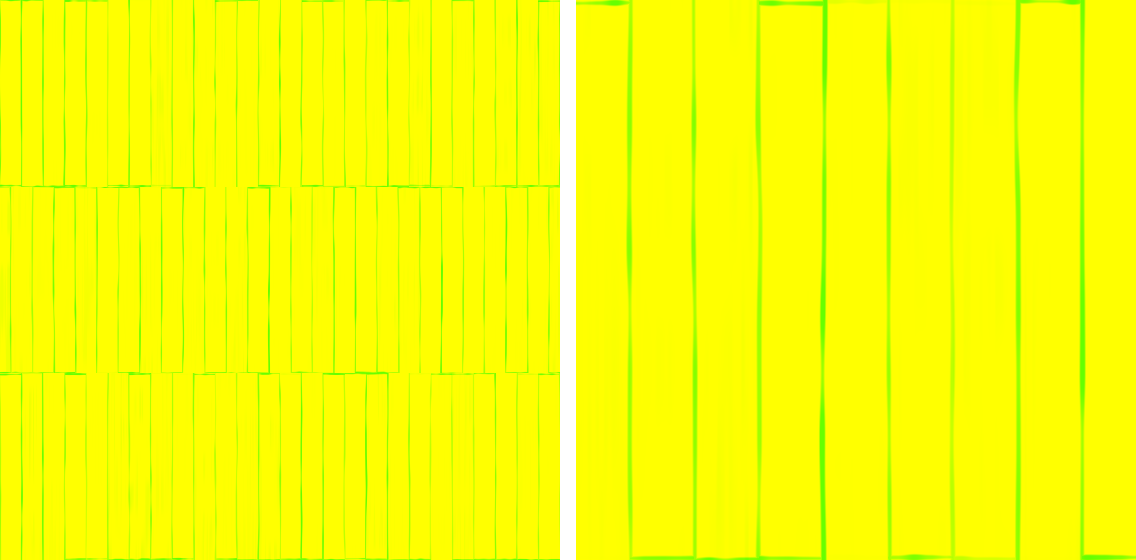
Left: the whole. Right: its middle third, enlarged.
This texture is drawn by a WebGL 2 fragment shader. Its source:

```glsl
#version 300 es
precision highp float;
// Three courses of 26 upright yellow planks, the middle course shifted by half a plank.
// Thin green seams wander and vary in strength; plank ends are uneven, and a few
// planks show faint vertical grain. Gaps are distances to plank edges, worn by noise.
uniform vec2 u_resolution;
out vec4 fragColor;

float hash(vec2 p) {
    return fract(sin(dot(p, vec2(127.1, 311.7))) * 43758.5453);
}

float noise(vec2 p) {
    vec2 i = floor(p), f = fract(p);
    f = f * f * (3.0 - 2.0 * f);
    return mix(mix(hash(i), hash(i + vec2(1, 0)), f.x),
               mix(hash(i + vec2(0, 1)), hash(i + vec2(1, 1)), f.x), f.y);
}

// Soft line of the given half width, in canvas units
float softLine(float dist, float halfWidth) {
    float blur = max(0.0008, 0.6 / u_resolution.y);
    return 1.0 - smoothstep(halfWidth - blur, halfWidth + blur, abs(dist));
}

// Vertical seam between two planks: wandering, with changing width and depth
float seam(float x, float y, float row) {
    float nearest = floor(x + 0.5);
    float id = mod(nearest, 26.0) + 40.0 * row;
    float wander = (noise(vec2(id * 7.3, y * 5.0)) - 0.5) * 0.0022;
    float wear = noise(vec2(id * 3.7 + 90.0, y * 9.0));
    float depth = mix(0.22, 0.62, hash(vec2(id, 4.0))) * mix(0.55, 1.15, wear);
    return depth * softLine((x - nearest) / 26.0 + wander, mix(0.0008, 0.0016, wear));
}

// Horizontal gap at a plank end: own inset and slight tilt, missing on some planks
float plankEnd(float dist, float across, float id, float side) {
    vec2 key = vec2(id, side);
    float inset = 0.0022 * hash(key + 11.0) + 0.0012 * (across - 0.5) * (hash(key + 23.0) - 0.5);
    float wear = noise(vec2(id * 5.1 + across * 4.0, side * 9.0));
    float depth = smoothstep(0.25, 0.6, hash(key + 37.0)) * mix(0.3, 0.65, wear);
    return depth * softLine(dist - inset, mix(0.0007, 0.0018, wear));
}

void main() {
    vec2 uv = gl_FragCoord.xy / u_resolution;

    // Plank layout
    float row = floor(uv.y * 3.0);
    float y = fract(uv.y * 3.0);
    float x = uv.x * 26.0 + 0.5 * mod(row, 2.0);
    float across = fract(x);
    float id = mod(floor(x), 26.0) + 40.0 * row;

    // Gaps around each plank
    float gap = seam(x, y, row);
    gap = max(gap, plankEnd(y / 3.0, across, id, 1.0));
    gap = max(gap, plankEnd((1.0 - y) / 3.0, across, id, 2.0));

    // Faint streaks and patches on a few planks
    float streaks = noise(vec2(across * 16.0 + id * 31.0, y * 2.5));
    float patches = noise(vec2(across * 2.0 + id * 13.0, y * 6.0));
    float grain = 0.07 * pow(hash(vec2(id, 71.0)), 3.0)
                * smoothstep(0.4, 0.9, streaks) * smoothstep(0.3, 0.8, patches);

    vec3 yellow = vec3(1.0, 1.0, 0.0);
    vec3 green = vec3(0.0, 1.0, 0.0);
    fragColor = vec4(mix(yellow, green, clamp(gap + grain, 0.0, 0.6)), 1.0);
}
```
